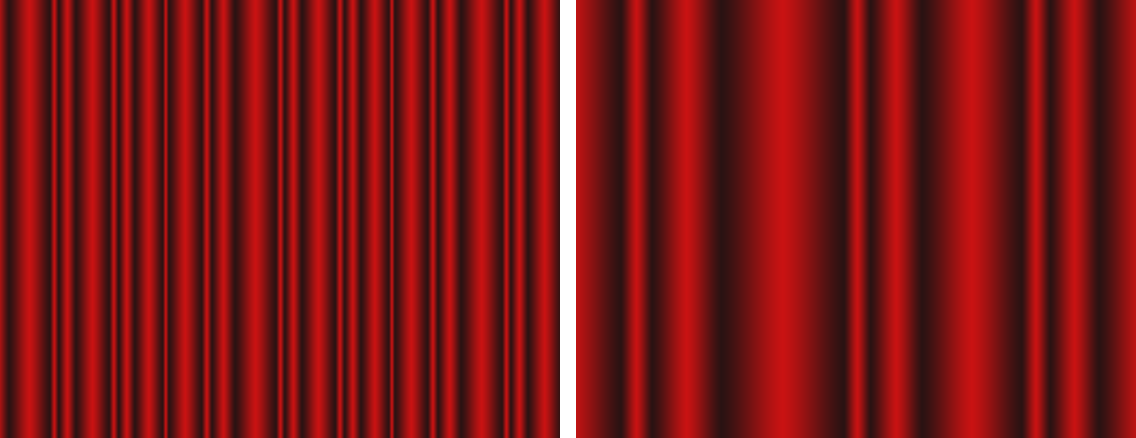
Left: the whole. Right: its middle third, enlarged.
A Shadertoy shader for this texture:

```glsl
// Red stage curtain: vertical folds of eleven uneven widths, repeated across.
// Each fold is shaded from a dark crease up to a bright ridge and back;
// a loop walks the widths to find the fold under the current point.

const int FOLDS = 11;

// Fold widths as shares of one repeat; they sum to 1
const float foldWidth[FOLDS] = float[](
    0.181, 0.039, 0.076, 0.147, 0.042, 0.072,
    0.123, 0.027, 0.145, 0.046, 0.102);

// Brightness over one fold: 0 at both creases, 1 on the ridge
float foldShade(float t) {
    float ramp = 1.0 - abs(2.0 * t - 1.0);
    return mix(ramp, smoothstep(0.0, 1.0, ramp), 0.4);
}

// Brightness of the curtain at a position within one repeat
float curtainShade(float x) {
    float start = 0.0;
    float shade = 0.0;
    for (int i = 0; i < FOLDS; i++) {
        float t = (x - start) / foldWidth[i];
        if (t >= 0.0 && t < 1.0) shade = foldShade(t);
        start += foldWidth[i];
    }
    return shade;
}

void mainImage(out vec4 fragColor, in vec2 fragCoord) {
    // Just under two and a half repeats, the first crease near the left edge
    float repeats = 2.477;
    float x = repeats * fragCoord.x / iResolution.x - 0.04;
    float pixel = repeats / iResolution.x;

    // Average a few samples across the pixel to smooth creases and ridges
    float shade = 0.0;
    for (int i = 0; i < 4; i++) {
        float offset = (float(i) - 1.5) / 4.0;
        shade += 0.25 * curtainShade(fract(x + offset * pixel));
    }

    vec3 crease = vec3(0.16, 0.07, 0.07);
    vec3 ridge = vec3(0.79, 0.07, 0.07);
    fragColor = vec4(mix(crease, ridge, shade), 1.0);
}
```
